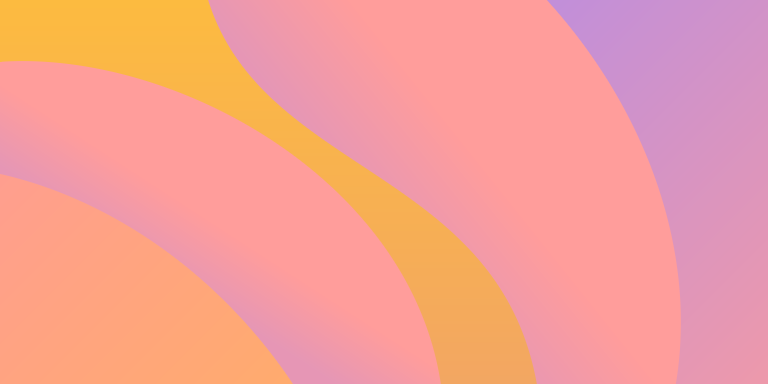
This background is drawn by a Shadertoy shader. Its source:

```glsl
const vec3 PINK = vec3(1.0, 0.614, 0.608);
const vec3 MAUVE = vec3(0.90, 0.59, 0.71);

vec2 bezier(vec2 a, vec2 b, vec2 c, vec2 d, float t) {
    float s = 1.0 - t;
    return s * s * s * a + 3.0 * s * t * (s * b + t * c) + t * t * t * d;
}

// Coverage of the upper right side of a curve that descends to the right
float beyond(vec2 p, vec2 a, vec2 b, vec2 c, vec2 d) {
    // x - y grows along the curve, so bisection finds the facing point
    float t = 0.5, stride = 0.25;
    for (int i = 0; i < 18; i++) {
        vec2 q = bezier(a, b, c, d, t);
        t += q.x - q.y < p.x - p.y ? stride : -stride;
        stride *= 0.5;
    }
    vec2 offset = p - bezier(a, b, c, d, t);
    float side = offset.x + offset.y;
    float pixel = length(vec2(dFdx(side), dFdy(side)));
    return clamp(0.5 + side / max(pixel, 1e-5), 0.0, 1.0);
}

vec3 ramp(vec3 first, vec3 last, float from, float to, float x) {
    return mix(first, last, clamp((x - from) / (to - from), 0.0, 1.0));
}

void mainImage(out vec4 fragColor, in vec2 fragCoord) {
    // Canvas spans 2 by 1 units
    vec2 p = fragCoord / iResolution.xy * vec2(2.0, 1.0);
    float diagonal = p.x - p.y;

    // Layer fills
    vec3 peach = ramp(vec3(1.0, 0.62, 0.56), vec3(1.0, 0.67, 0.43), -0.55, 0.745, diagonal);
    vec3 innerBand = ramp(MAUVE, PINK, 0.57, 0.78, p.y + 0.65 * p.x);
    vec3 amber = mix(vec3(0.95, 0.652, 0.385), vec3(0.99, 0.733, 0.25), p.y);
    vec3 outerBand = ramp(MAUVE, PINK, 1.32, 1.71, p.x + 0.8 * p.y);
    vec3 lilac = ramp(vec3(0.76, 0.56, 0.85), vec3(0.93, 0.60, 0.67), 0.46, 2.0, diagonal);

    // Stack from the lower left corner outward
    vec3 color = peach;
    color = mix(color, innerBand, beyond(p, vec2(0.0, 0.547), vec2(0.281, 0.484),
                                         vec2(0.568, 0.292), vec2(0.763, 0.0)));
    color = mix(color, amber, beyond(p, vec2(0.0, 0.839), vec2(0.448, 0.870),
                                     vec2(1.068, 0.536), vec2(1.148, 0.0)));
    color = mix(color, outerBand, beyond(p, vec2(0.542, 1.0), vec2(0.685, 0.544),
                                         vec2(1.297, 0.5625), vec2(1.398, 0.0)));
    color = mix(color, lilac, beyond(p, vec2(1.424, 1.0), vec2(1.680, 0.719),
                                     vec2(1.818, 0.349), vec2(1.760, 0.0)));
    fragColor = vec4(color, 1.0);
}
```
